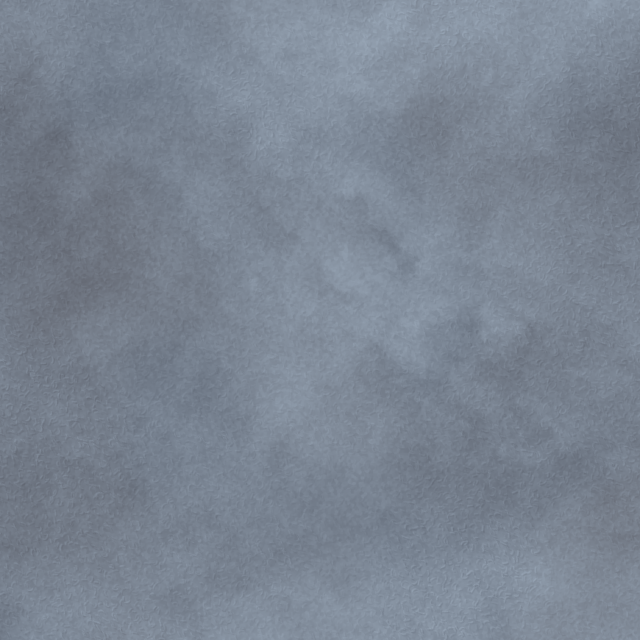
Write a WebGL 2 fragment shader that draws this texture.

```glsl
#version 300 es
precision highp float;
// Weathered blue-grey plaster: broad soft light and shade from falloffs and sines,
// ragged mottling from octaves of smooth cellular noise, diagonal trowel smudges,
// and a fine relief of short curved flecks over a dusty grain.

uniform vec2 u_resolution;
out vec4 fragColor;

vec3 hash3(vec2 cell) {
  vec3 q = fract(cell.xyx * vec3(0.1031, 0.1030, 0.0973));
  q += dot(q, q.yxz + 33.33);
  return fract((q.xxy + q.yzz) * q.zyx);
}

mat2 rotation(float a) {
  return mat2(cos(a), sin(a), -sin(a), cos(a));
}

// Smooth cellular noise: random tones of nearby points, blended by distance.
float cellTone(vec2 p) {
  vec2 base = floor(p);
  float total = 0.0, weight = 0.0;
  for (int y = -1; y <= 1; y++) {
    for (int x = -1; x <= 1; x++) {
      vec2 cell = base + vec2(x, y);
      vec3 h = hash3(cell + 57.0);
      vec2 d = p - cell - h.xy;
      float w = exp(-5.0 * dot(d, d));
      total += w * h.z;
      weight += w;
    }
  }
  return total / weight;
}

// Octaves of cellular tone, centred on zero.
float mottle(vec2 p) {
  float sum = 0.0, amp = 0.5;
  for (int i = 0; i < 5; i++) {
    sum += amp * (cellTone(p) - 0.5);
    p = rotation(0.7) * p * 2.03 + 11.3;
    amp *= 0.56;
  }
  return sum;
}

// Short bent strokes, one per cell, turned at random.
float flecks(vec2 p, float blur) {
  vec2 base = floor(p);
  float ink = 0.0;
  for (int y = -1; y <= 1; y++) {
    for (int x = -1; x <= 1; x++) {
      vec2 cell = base + vec2(x, y);
      vec3 h = hash3(cell + 131.0);
      vec2 d = rotation(6.2832 * h.z) * (p - cell - h.xy);
      d.y += (h.x - 0.5) * 2.4 * d.x * d.x;
      float away = length(vec2(max(abs(d.x) - 0.15 - 0.3 * h.y, 0.0), d.y));
      float strength = 0.35 + 0.65 * fract(h.z * 17.0);
      ink = max(ink, strength * (1.0 - smoothstep(0.0, 0.09 + blur, away)));
    }
  }
  return ink;
}

void main() {
  vec2 uv = gl_FragCoord.xy / u_resolution.y;

  // Layered sines bend the plane so that the broad shapes wander.
  vec2 bent = uv;
  for (int i = 1; i <= 3; i++) {
    float f = float(i);
    bent += 0.028 / f * sin(bent.yx * 7.0 * f + vec2(1.3, 4.1) * f);
  }

  // Broad light: a bright middle, paler top and bottom, shaded sides.
  vec2 fromMiddle = (bent - vec2(0.53, 0.53)) / vec2(0.25, 0.33);
  float middle = exp(-dot(fromMiddle, fromMiddle));
  float rim = smoothstep(0.26, 0.5, abs(bent.y - 0.5));
  float tone = 0.27 + 0.58 * middle + rim * (0.26 + 0.34 * uv.x);
  tone += 0.06 * sin(bent.x * 9.0 + 2.0 * bent.y) * sin(bent.y * 11.0 - 1.0);

  // Mottling, ragged from a second finer layer.
  float ragged = mottle(uv * 16.0 + 3.0);
  tone += 0.75 * mottle(bent * 4.5 + 0.35 * ragged) + 0.4 * ragged;

  // Trowel smudges along a falling diagonal, right of the middle.
  vec2 along = rotation(0.8) * (uv - vec2(0.62, 0.54));
  float band = exp(-dot(along * vec2(3.6, 7.0), along * vec2(3.6, 7.0)));
  float smear = mottle(along * vec2(9.0, 22.0) + 0.8 * ragged + 40.0);
  tone -= 0.22 * band * smoothstep(0.03, 0.16, smear);
  tone += 0.10 * band * smoothstep(0.02, 0.18, -smear);

  // Fleck relief, lit from the upper left and fainter in the smooth middle.
  float blur = 105.0 / u_resolution.y;
  vec2 grid = uv * 105.0 + 0.5 * sin(uv.yx * 40.0);
  float relief = flecks(grid, blur) - 0.8 * flecks(grid + vec2(-0.22, 0.22), blur);
  float rough = (1.0 - 0.55 * middle) * (0.4 + 0.9 * cellTone(uv * 6.0 + 20.0));
  tone += 0.24 * rough * relief;

  // Dusty grain.
  tone += 0.26 * (cellTone(uv * 230.0) - 0.5);

  // Grey shade to blue light, with a faint warm drift in the dark parts.
  vec3 color = mix(vec3(0.395, 0.425, 0.475), vec3(0.55, 0.60, 0.66), clamp(tone, -0.25, 1.25));
  float warmth = (cellTone(bent * 5.0 + 70.0) - 0.4) * (1.0 - clamp(tone, 0.0, 1.0));
  color += warmth * vec3(0.02, 0.0, -0.015);
  fragColor = vec4(color, 1.0);
}
```
